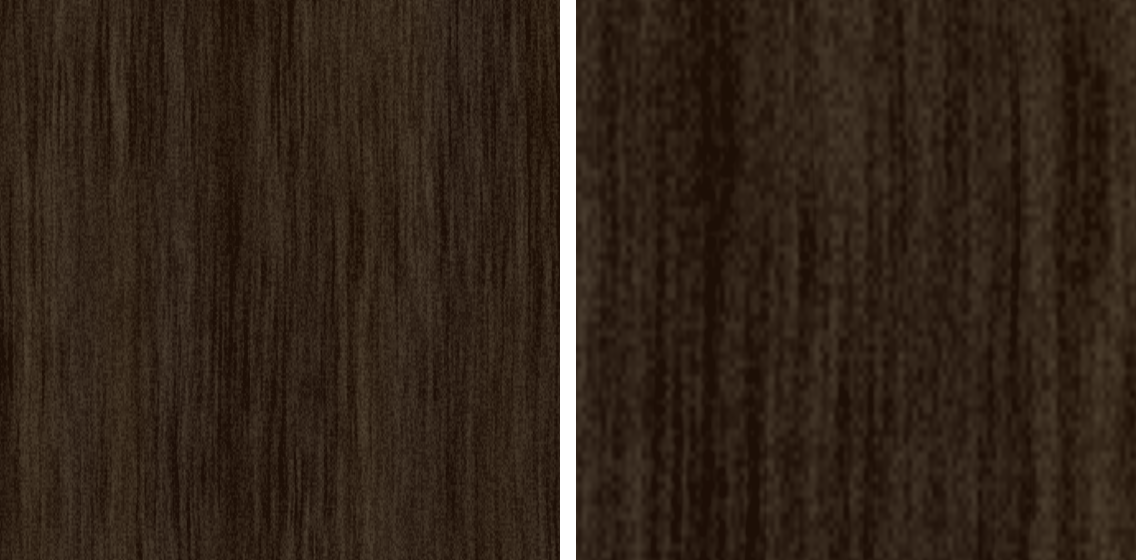
Left: the whole. Right: its middle third, enlarged.
Reproduce this texture procedurally as a three.js fragment shader.

```glsl
// Dark walnut veneer with straight vertical grain, soft bands, pores and fine fibres.
varying vec2 vUv;

// Colours
const vec3 DARK_WOOD = vec3(0.150, 0.094, 0.054);
const vec3 LIGHT_WOOD = vec3(0.250, 0.198, 0.146);
const vec3 HUE_DRIFT = vec3(0.004, 0.002, -0.006);

// Cells per canvas, across and up
const vec2 WIDE_BANDS = vec2(9.0, 0.7);
const vec2 NARROW_BANDS = vec2(27.0, 1.3);
const vec2 STREAKS = vec2(92.0, 2.4);
const vec2 PORES = vec2(150.0, 4.5);
const vec2 FIBRES = vec2(230.0, 14.0);
const vec2 GRAIN = vec2(340.0, 220.0);

// Strength of each layer on the dark-to-light tone
const float MEAN_TONE = 0.55;
const float WIDE_AMOUNT = 0.18;
const float NARROW_AMOUNT = 0.16;
const float STREAK_AMOUNT = 0.25;
const float PORE_AMOUNT = 0.46;
const float FIBRE_AMOUNT = 0.38;
const float GRAIN_AMOUNT = 0.45;

// Dark heartwood seams
const float SEAM_PERIOD = 0.398;
const float SEAM_OFFSET = 0.045;
const float SEAM_DEPTH = 0.34;

// Sideways waviness of the grain
const float SWAY = 0.008;
const float WOBBLE = 0.0018;

float hash(vec2 p) {
  vec3 q = fract(vec3(p.xyx) * 0.1031);
  q += dot(q, q.yzx + 33.33);
  return fract((q.x + q.y) * q.z);
}

// Smooth value noise from -1 to 1
float noise(vec2 p) {
  vec2 cell = floor(p);
  vec2 f = fract(p);
  f = f * f * (3.0 - 2.0 * f);
  float low = mix(hash(cell), hash(cell + vec2(1.0, 0.0)), f.x);
  float high = mix(hash(cell + vec2(0.0, 1.0)), hash(cell + vec2(1.0)), f.x);
  return 2.0 * mix(low, high, f.y) - 1.0;
}

// Noise layer with its own region of the hash
float layer(vec2 p, vec2 cells, float seed) {
  return noise(p * cells + seed * vec2(37.3, 17.6));
}

// Bends the straight grain lines sideways
vec2 bendGrain(vec2 p) {
  float sway = layer(p, vec2(5.0, 2.6), 1.0);
  float wobble = layer(p, vec2(26.0, 15.0), 2.0);
  return vec2(p.x + SWAY * sway + WOBBLE * wobble, p.y);
}

// Dark seam: slow fade from the left, crisp edge on the right
float heartwoodSeam(vec2 p) {
  float phase = fract((p.x - SEAM_OFFSET) / SEAM_PERIOD);
  float fade = smoothstep(0.78, 0.92, phase);
  float edge = 1.0 - smoothstep(0.965, 1.0, phase);
  return fade * edge * (0.8 + 0.4 * layer(p, vec2(4.0, 2.0), 3.0));
}

void main() {
  vec2 p = bendGrain(vUv);

  // Broad tone
  float tone = MEAN_TONE + WIDE_AMOUNT * layer(p, WIDE_BANDS, 4.0);
  tone += NARROW_AMOUNT * layer(p, NARROW_BANDS, 5.0);
  tone -= SEAM_DEPTH * heartwoodSeam(p);

  // Grain lines, stronger in some places than others
  float relief = 1.0 + 0.4 * layer(p, vec2(10.0, 4.0), 6.0);
  float lines = STREAK_AMOUNT * layer(p, STREAKS, 7.0);
  lines += FIBRE_AMOUNT * layer(p, FIBRES, 8.0);
  lines -= PORE_AMOUNT * smoothstep(0.15, 0.7, layer(p, PORES, 9.0));
  tone += relief * lines;

  // Fine surface tooth
  tone += GRAIN_AMOUNT * layer(vUv, GRAIN, 10.0);

  // Colour, with a slow drift between umber and olive
  vec3 wood = mix(DARK_WOOD, LIGHT_WOOD, clamp(tone, -0.35, 1.4));
  wood += HUE_DRIFT * layer(p, vec2(12.0, 1.5), 11.0);
  gl_FragColor = vec4(wood, 1.0);
}
```
